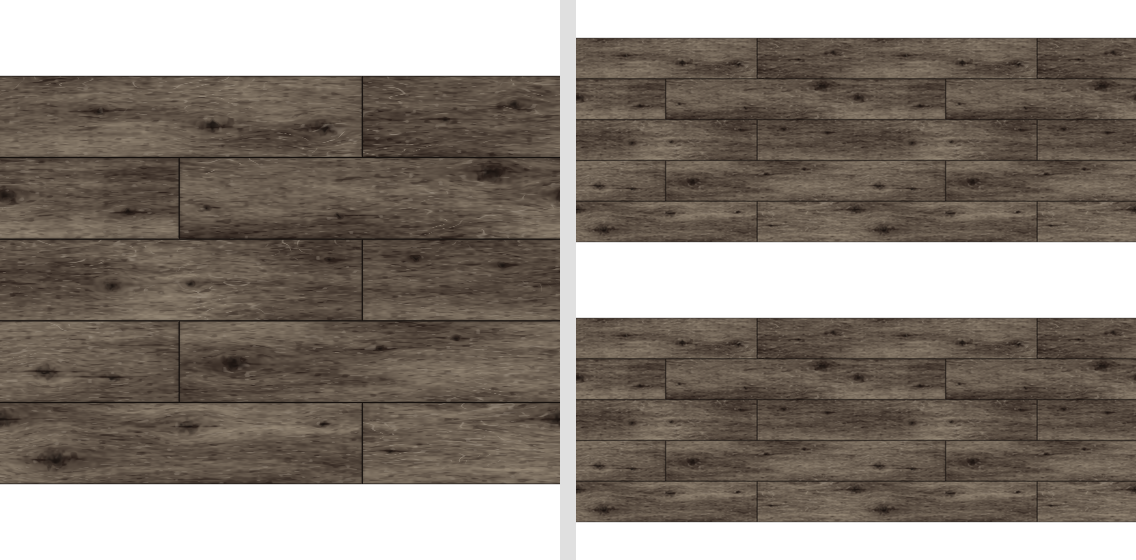
Left: one tile. Right: repeated 2 by 2.
Write a Shadertoy shader that draws this texture.

```glsl
// Weathered grey-brown oak planks in five staggered rows between white bands.
#define ROWS 5.0
#define WOOD_HALF 0.3646
#define JOINT_EVEN 0.647
#define JOINT_ODD 0.320
#define SEAM_WIDTH 0.0022
#define KNOTS 5
#define DARK vec3(0.175, 0.130, 0.108)
#define LIGHT vec3(0.535, 0.483, 0.418)
#define LIME vec3(0.620, 0.575, 0.520)
#define SEAM_COLOR vec3(0.085, 0.065, 0.055)

float hash(vec2 p) {
    return fract(sin(dot(p, vec2(127.1, 311.7))) * 43758.5453);
}

float noise(vec2 p) {
    vec2 i = floor(p), f = fract(p);
    f = f * f * (3.0 - 2.0 * f);
    return mix(mix(hash(i), hash(i + vec2(1, 0)), f.x),
               mix(hash(i + vec2(0, 1)), hash(i + vec2(1, 1)), f.x), f.y);
}

float fbm(vec2 p) {
    float sum = 0.0, amp = 0.53;
    for (int i = 0; i < 4; i++) {
        sum += amp * noise(p);
        p = p * 2.03 + 17.3;
        amp *= 0.5;
    }
    return sum;
}

// q: position from the plank's lower left corner, in canvas units
vec3 plank(vec2 q, float row, float height) {
    vec2 seed = vec2(row * 13.7 + 3.1, row * 29.3 + 7.9);
    float wander = (fbm(q * vec2(7.0, 18.0) + seed) - 0.5) * 0.012;
    float v = q.y + wander;
    float shade = 0.0, core = 0.0, rim = 0.0;

    // Knots: the grain spreads round them, a stain and a crack trail off sideways
    for (int i = 0; i < KNOTS; i++) {
        vec2 id = vec2(float(i) + 1.0, row + 11.0);
        float pick = hash(id + 4.4);
        float size = mix(0.0035, 0.0125, pick * pick);
        vec2 center = vec2((float(i) + 0.15 + 0.7 * hash(id)) / float(KNOTS),
                           height * (0.18 + 0.64 * hash(id + 8.2)));
        vec2 d = q - center;
        vec2 bulge = d / (size * vec2(6.0, 3.0));
        v -= d.y * 0.75 * exp(-dot(bulge, bulge));

        vec2 rough = vec2(noise(q * 170.0 + seed), noise(q * 150.0 - seed)) - 0.5;
        float r = length((d + rough * size * 1.3) / (size * vec2(1.3, 0.75)));
        core = max(core, exp(-r * r));
        rim = max(rim, exp(-pow((r - 1.5) * 2.5, 2.0)) * noise(q * 210.0 + seed));

        float dy = d.y + wander * 0.8;
        shade += 0.38 * exp(-abs(d.x) / (size * 5.0) - pow(dy / (size * 1.5), 2.0));
        float reach = mix(0.015, 0.07, hash(id + 2.6));
        float crack = exp(-abs(d.x) / reach - pow(dy / 0.0016, 2.0));
        shade += 0.6 * crack * smoothstep(0.25, 0.6, noise(vec2(q.x * 45.0, row + 2.0)));
    }

    // Grain from broad clouds down to fine fibres
    vec2 g = vec2(q.x, v);
    float cloud = fbm(g * vec2(3.2, 13.0) + seed * 1.7);
    float streak = fbm(g * vec2(7.0, 85.0) + seed);
    float fibre = noise(g * vec2(38.0, 270.0) + seed);
    float pore = noise(g * vec2(115.0, 400.0) + seed);
    float mottle = noise(q * vec2(100.0, 130.0) + seed);
    float tone = 0.63 + 0.08 * (hash(vec2(row, 5.3)) - 0.5);
    tone += 0.95 * (cloud - 0.5) + 0.50 * (streak - 0.5);
    tone += 0.22 * (fibre - 0.5) + 0.24 * (pore - 0.5) + 0.09 * (mottle - 0.5);
    tone -= 0.22 * smoothstep(0.70, 0.92, noise(g * vec2(60.0, 310.0) - seed));

    // Arched growth rings in patches
    float patchy = smoothstep(0.48, 0.66, fbm(q * vec2(4.0, 11.0) + seed * 2.3));
    float ring = abs(fract(fbm(g * vec2(3.5, 14.0) + seed * 0.6) * 15.0) - 0.5) * 2.0;
    tone -= 0.13 * patchy * (1.0 - ring);
    tone -= shade + 0.25 * rim;
    vec3 color = mix(DARK, LIGHT, clamp(tone, 0.0, 1.1));

    // Pale residue in the pores and along the rings
    float broken = smoothstep(0.40, 0.75, noise(g * vec2(65.0, 240.0) + seed * 3.1));
    float lime = 0.55 * patchy * smoothstep(0.80, 0.98, ring) * broken;
    lime += 0.35 * smoothstep(0.78, 0.96, noise(g * vec2(75.0, 340.0) + seed * 1.9));
    color = mix(color, LIME, clamp(lime, 0.0, 0.7));
    return mix(color, DARK * 0.5, 0.85 * core);
}

void mainImage(out vec4 fragColor, in vec2 fragCoord) {
    vec2 uv = fragCoord / iResolution.xy;
    float px = 1.0 / iResolution.y;
    float height = 2.0 * WOOD_HALF / ROWS;

    // One plank per row, starting at its joint and wrapping across the canvas
    float y = uv.y - 0.5 + WOOD_HALF;
    float row = clamp(floor(y / height), 0.0, ROWS - 1.0);
    float joint = mod(row, 2.0) < 0.5 ? JOINT_EVEN : JOINT_ODD;
    vec2 q = vec2(fract(uv.x - joint), y - row * height);
    vec3 color = plank(q, row, height);

    // Dark seams with a faint bevel
    float edge = min(min(q.x, 1.0 - q.x), min(q.y, height - q.y));
    color *= 1.0 - 0.22 * exp(-max(edge, 0.0) / 0.0025);
    float seam = clamp((0.5 * SEAM_WIDTH - edge) / px + 0.5, 0.0, 1.0);
    color = mix(color, SEAM_COLOR, seam);

    // White bands above and below
    float wood = clamp((WOOD_HALF - abs(uv.y - 0.5)) / px + 0.5, 0.0, 1.0);
    fragColor = vec4(mix(vec3(1.0), color, wood), 1.0);
}
```
